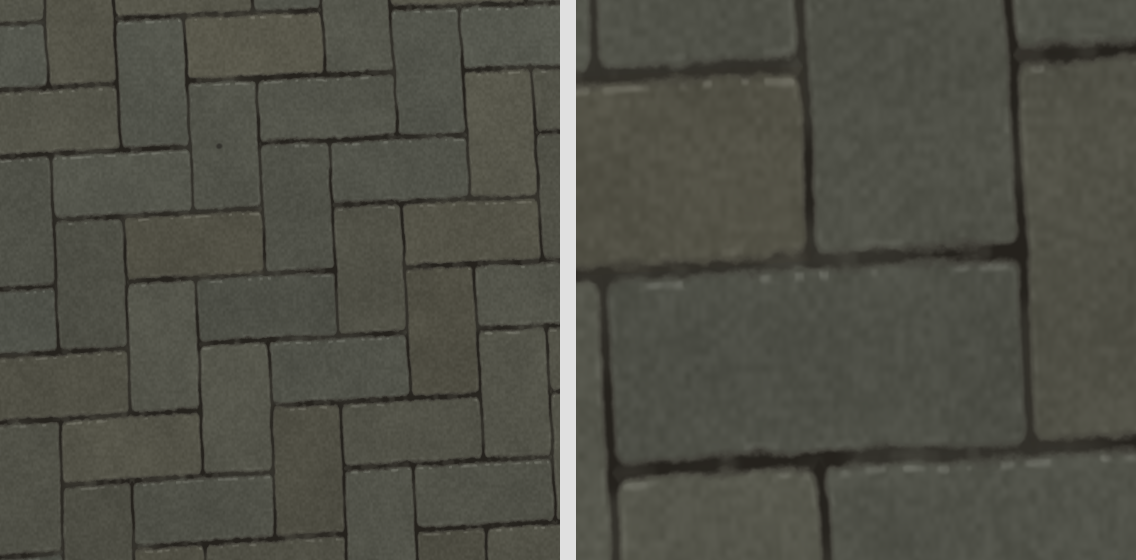
Left: the whole. Right: its middle third, enlarged.
A Shadertoy shader for this texture:

```glsl
// Herringbone paving of worn grey-olive blocks, two cells long and one wide.
// A slightly skewed cell grid is split by (column - row) mod 4 into flat and
// upright blocks; noise roughens the joints, chips the rims and grains the faces.

#define ORIGIN      vec2(0.350, 0.504)    // corner of one flat block
#define STEP_RIGHT  vec2(0.1247, 0.0068)  // one cell to the right
#define STEP_DOWN   vec2(0.0047, -0.1176) // one cell down
#define BEND        0.003                 // cells shrink toward upper right
#define JOINT_HALF  vec2(0.024, 0.042)    // half widths: upright, flat joints
#define ROUGHNESS   0.9
#define TONE_SPREAD 0.10
#define GRAIN       0.035
#define STONE       vec3(0.322, 0.322, 0.282)
#define RIM_SHADE   vec3(0.250, 0.240, 0.215)
#define JOINT_DARK  vec3(0.145, 0.135, 0.115)
#define PIT_CHANCE  0.08

float hash(vec2 p) {
    vec3 q = fract(p.xyx * 0.1031);
    q += dot(q, q.yzx + 33.33);
    return fract((q.x + q.y) * q.z);
}

float noise(vec2 p) {
    vec2 i = floor(p), f = fract(p);
    f = f * f * (3.0 - 2.0 * f);
    return mix(mix(hash(i), hash(i + vec2(1, 0)), f.x),
               mix(hash(i + vec2(0, 1)), hash(i + vec2(1, 1)), f.x), f.y);
}

float fbm(vec2 p) {
    float sum = 0.0, amp = 0.5;
    for (int i = 0; i < 4; i++) {
        sum += amp * noise(p);
        p = p * 2.03 + 17.3;
        amp *= 0.5;
    }
    return sum;
}

// Canvas position to cell coordinates, x right and y down
vec2 toCells(vec2 p) {
    vec2 c = inverse(mat2(STEP_RIGHT, STEP_DOWN)) * (p - ORIGIN);
    float d = c.x - c.y;
    return c + vec2(0.5, -0.5) * BEND * d * d;
}

// Finds the block under a point: its first cell and its size
void findBlock(vec2 cell, out vec2 corner, out vec2 size) {
    corner = floor(cell);
    float k = mod(corner.x - corner.y, 4.0);
    bool flatBlock = k < 1.5;
    size = flatBlock ? vec2(2, 1) : vec2(1, 2);
    if (flatBlock) corner.x -= step(0.5, k);
    else corner.y -= 1.0 - step(2.5, k);
}

void mainImage(out vec4 fragColor, in vec2 fragCoord) {
    vec2 p = fragCoord / iResolution.y;
    vec2 cell = toCells(p);

    // Slightly wavering block outlines
    cell += 0.025 * (vec2(noise(cell * 3.0 + 5.0), noise(cell * 3.0 + 41.0)) - 0.5);
    vec2 corner, size;
    findBlock(cell, corner, size);
    vec2 local = cell - corner;

    // Rounded distance from the joint axis, in joint half widths
    vec2 edge = min(local, size - local) / JOINT_HALF;
    float dist = 3.0 - length(max(3.0 - edge, 0.0));
    float flatJoint = smoothstep(-0.5, 0.5, edge.x - edge.y);
    float rough = (fbm(cell * 13.0) - 0.47) * ROUGHNESS * mix(0.8, 1.8, flatJoint);

    // Face: block tone, warm or cool tint, broad stains, fine grain
    float tone = hash(corner + 91.0) - 0.5;
    float tint = hash(corner + 233.0) - 0.5;
    vec3 color = STONE * (1.0 + TONE_SPREAD * tone + 0.07 * (p.y - 0.5));
    color += tint * vec3(0.014, 0.0, -0.014);
    color *= 1.0 + 0.14 * (fbm(cell * 2.2 + 63.0) - 0.47);
    color += GRAIN * (noise(p * 190.0) - 0.5);
    color += 0.5 * GRAIN * (noise(p * vec2(330.0, 210.0) + 7.0) - 0.5);

    // Pale chipped rim, strongest along the upper edge
    float upper = flatJoint * step(local.y, 0.5 * size.y);
    float rim = smoothstep(1.0, 1.6, dist) * (1.0 - smoothstep(1.8, 2.8, dist));
    float chips = smoothstep(0.5, 0.85, noise(cell * vec2(17.0, 14.0) + 29.0));
    color += rim * chips * mix(0.025, 0.085, upper);

    // Occasional small pit in a face
    vec2 pit = size * (0.25 + 0.5 * vec2(hash(corner + 11.0), hash(corner + 37.0)));
    float hasPit = step(hash(corner + 151.0), PIT_CHANCE);
    float pitMask = 1.0 - smoothstep(0.02, 0.06, length(local - pit));
    color = mix(color, RIM_SHADE * 0.7, 0.8 * hasPit * pitMask);

    // Joints: soft shaded shoulder, then a broken dark core
    float shoulder = 1.0 - smoothstep(0.6, 1.9, dist + rough);
    float core = 1.0 - smoothstep(0.25, 1.15, dist + rough);
    float depth = mix(0.6, 1.0, smoothstep(0.25, 0.6, noise(cell * 2.3 + 77.0)));
    float fill = 1.0 - 0.5 * flatJoint * smoothstep(0.5, 0.9, noise(cell * 11.0 + 3.0));
    color = mix(color, RIM_SHADE, 0.85 * shoulder * depth);
    color = mix(color, JOINT_DARK, core * depth * fill);

    fragColor = vec4(clamp(color, 0.0, 1.0), 1.0);
}
```
